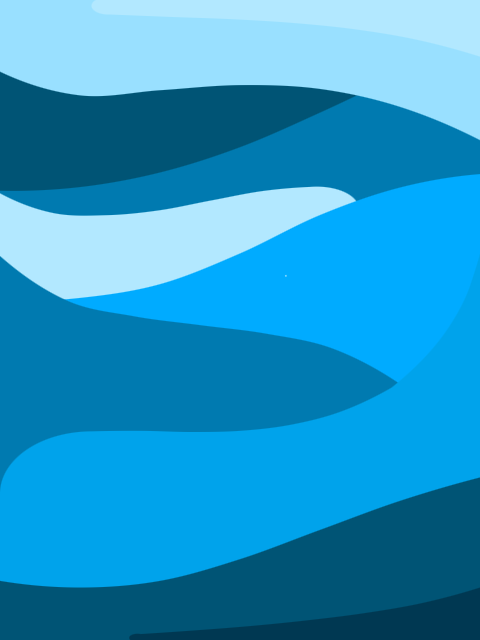
Give the GLSL for this background, as a Shadertoy shader.

```glsl
// Flat layered waves in blue, from pale crests at the top to deep water below.

const vec3 SKY       = vec3(0.60, 0.88, 1.00);
const vec3 FOAM      = vec3(0.70, 0.91, 1.00);
const vec3 BRIGHT    = vec3(0.00, 0.67, 1.00);
const vec3 AZURE     = vec3(0.00, 0.64, 0.92);
const vec3 MID_BLUE  = vec3(0.00, 0.48, 0.69);
const vec3 NAVY      = vec3(0.00, 0.33, 0.46);
const vec3 DEEP_NAVY = vec3(0.00, 0.22, 0.32);

// Where the waves with a rounded end begin or stop
const float GLINT_START = 0.2257;
const float FOAM_END    = 0.66;
const float SWELL_START = 0.191;
const float SWELL_END   = 0.816;
const float SWELL_LEVEL = 0.229;
const float DEEP_START  = 0.2865;
const vec2  SPECK_POS   = vec2(0.5955, 0.569);
const float SPECK_SIZE  = 0.0015;

// Evenly spaced control heights of each wave edge
const float GLINT_EDGE[7]  = float[7](0.9775, 0.9736, 0.970, 0.964, 0.954, 0.9375, 0.9115);
const float SKY_EDGE[7]    = float[7](0.888, 0.851, 0.859, 0.867, 0.861, 0.833, 0.781);
const float NAVY_EDGE[7]   = float[7](0.702, 0.7077, 0.7305, 0.770, 0.824, 0.883, 0.941);
const float FOAM_EDGE[7]   = float[7](0.698, 0.6673, 0.6637, 0.6712, 0.6868, 0.7018, 0.7083);
const float BRIGHT_EDGE[7] = float[7](0.529, 0.5345, 0.556, 0.604, 0.664, 0.707, 0.728);
const float MID_EDGE[7]    = float[7](0.600, 0.5306, 0.506, 0.492, 0.4785, 0.455, 0.400);
const float SWELL_EDGE[7]  = float[7](0.326, 0.3268, 0.325, 0.327, 0.3366, 0.3574, 0.3945);
const float SWELL_SIDE[7]  = float[7](0.816, 0.870, 0.913, 0.946, 0.971, 0.988, 1.002);
const float FLOOR_EDGE[7]  = float[7](0.0924, 0.082, 0.0924, 0.1263, 0.172, 0.2174, 0.254);
const float DEEP_EDGE[7]   = float[7](0.009, 0.015, 0.022, 0.031, 0.0423, 0.058, 0.082);

// Catmull-Rom curve through seven heights spread over [start, end]
float spline(float x, float start, float end, float h[7]) {
    float t = clamp((x - start) / (end - start), 0.0, 1.0) * 6.0;
    int i = min(int(t), 5);
    t -= float(i);
    float b = h[i];
    float c = h[i + 1];
    float a = i > 0 ? h[max(i - 1, 0)] : 3.0 * b - 3.0 * c + h[2];
    float d = i < 5 ? h[min(i + 2, 6)] : 3.0 * c - 3.0 * b + h[4];
    return b + 0.5 * t * (c - a + t * (2.0 * a - 5.0 * b + 4.0 * c - d
             + t * (3.0 * (b - c) + d - a)));
}

// Antialiased coverage of the region where d is positive
float cover(float d) {
    return clamp(0.5 + d / max(fwidth(d), 1e-5), 0.0, 1.0);
}

float ellipse(vec2 p, vec2 center, vec2 radius) {
    return cover(1.0 - length((p - center) / radius));
}

void mainImage(out vec4 fragColor, in vec2 fragCoord) {
    vec2 p = fragCoord / iResolution.xy;
    vec3 color = MID_BLUE;

    // Dark band under the sky
    color = mix(color, NAVY, cover(p.y - spline(p.x, 0.0, 1.0, NAVY_EDGE)));

    // Foam wave with a rounded right end
    float foam = cover(spline(p.x, 0.0, FOAM_END, FOAM_EDGE) - p.y) * step(p.x, FOAM_END);
    foam = max(foam, ellipse(p, vec2(FOAM_END, 0.6745), vec2(0.087, 0.0339)));
    color = mix(color, FOAM, foam);

    // Bright wave, its speck, and the mid blue trough below it
    color = mix(color, BRIGHT, cover(spline(p.x, 0.0, 1.0, BRIGHT_EDGE) - p.y));
    vec2 speckRadius = SPECK_SIZE * vec2(1.0, iResolution.x / iResolution.y);
    color = mix(color, FOAM, ellipse(p, SPECK_POS, speckRadius));
    color = mix(color, MID_BLUE, cover(spline(p.x, 0.0, 0.8333, MID_EDGE) - p.y));

    // Azure swell: rounded left shoulder, long crest, rising right side
    float crest = cover(spline(p.x, SWELL_START, SWELL_END, SWELL_EDGE) - p.y);
    float swell = crest * step(SWELL_START, p.x) * step(p.x, SWELL_END);
    swell = max(swell, ellipse(p, vec2(SWELL_START, SWELL_LEVEL), vec2(0.191, 0.097)));
    swell = max(swell, cover(p.x - spline(p.y, 0.3945, 0.609, SWELL_SIDE)));
    swell = max(swell, cover(SWELL_LEVEL - p.y));
    color = mix(color, AZURE, swell);

    // Navy floor and the deepest layer
    color = mix(color, NAVY, cover(spline(p.x, 0.0, 1.0, FLOOR_EDGE) - p.y));
    float deep = cover(spline(p.x, DEEP_START, 1.0, DEEP_EDGE) - p.y) * step(DEEP_START, p.x);
    deep = max(deep, ellipse(p, vec2(DEEP_START, 0.0033), vec2(0.0174, 0.0065)));
    color = mix(color, DEEP_NAVY, deep);

    // Sky and its rounded glint
    color = mix(color, SKY, cover(p.y - spline(p.x, 0.0, 1.0, SKY_EDGE)));
    float glint = cover(p.y - spline(p.x, GLINT_START, 1.0, GLINT_EDGE)) * step(GLINT_START, p.x);
    glint = max(glint, ellipse(p, vec2(GLINT_START, 0.991), vec2(0.035, 0.0137)));
    color = mix(color, FOAM, glint);

    fragColor = vec4(color, 1.0);
}
```
